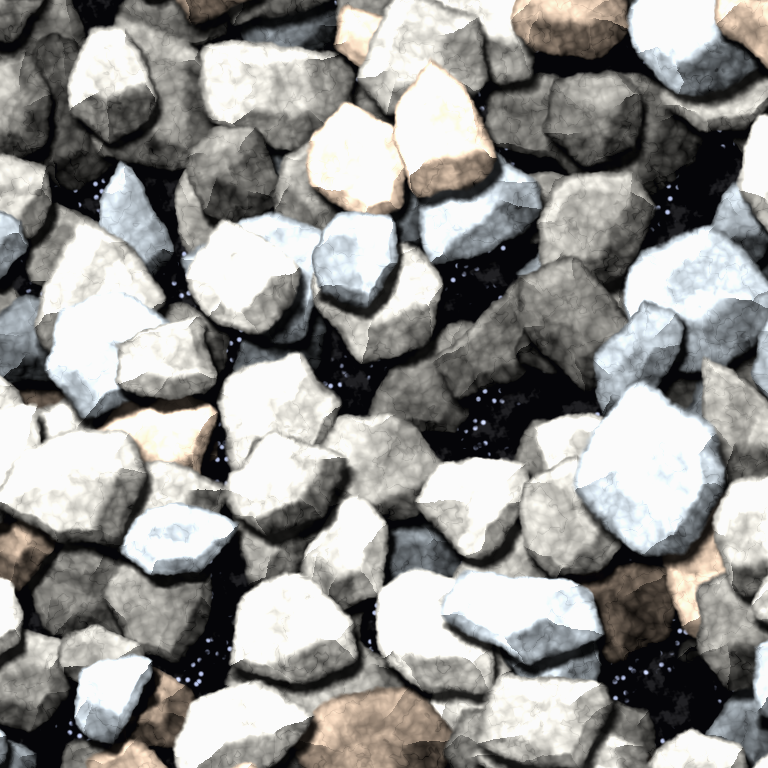
A Shadertoy shader for this texture:

```glsl
// Draws sunlit angular crushed stones lying in glossy black tar.

const vec2  LIGHT = vec2(-0.45, 0.89);     // direction towards the sun
const int   LAYERS = 3;                    // dark bed, middle, bright top
const int   EDGES = 7;                     // sides of each stone
const float CELLS = 6.6;                   // stones across the canvas
const float EDGE_SOFTNESS = 0.03;
const float SHADOW_LENGTH = 0.10;
const float SHADOW_DEPTH = 0.86;
const float ROUGHNESS = 0.030;             // waviness of the outlines
const vec3  PRESENCE = vec3(0.97, 0.94, 0.60);
const vec3  TONE_LOW = vec3(0.27, 0.44, 0.68);
const vec3  TONE_HIGH = vec3(0.58, 0.92, 1.16);
const vec3  TAR = vec3(0.035, 0.035, 0.045);
const vec3  GLINT = vec3(0.68, 0.72, 0.85);
const vec3  NEUTRAL = vec3(1.01, 1.00, 0.965);
const vec3  BROWN = vec3(1.10, 0.98, 0.87);
const vec3  SLATE = vec3(0.95, 1.00, 1.04);

float hash(vec2 p) {
    vec3 q = fract(p.xyx * 0.1031);
    q += dot(q, q.yzx + 33.33);
    return fract((q.x + q.y) * q.z);
}

vec2 hash2(vec2 p) {
    return vec2(hash(p), hash(p + vec2(41.7, 19.3)));
}

// Distance to the nearest scattered point
float cellular(vec2 p) {
    vec2 cell = floor(p);
    float nearest = 4.0;
    for (int j = -1; j <= 1; j++)
    for (int i = -1; i <= 1; i++) {
        vec2 id = cell + vec2(i, j);
        vec2 v = id + hash2(id) - p;
        nearest = min(nearest, dot(v, v));
    }
    return sqrt(nearest);
}

// Layered sines, roughly -1 to 1
float sines(vec2 p) {
    float sum = 0.0, amp = 0.5;
    for (int i = 0; i < 5; i++) {
        sum += amp * sin(p.x + 1.3 * sin(p.y));
        p = mat2(1.2, 1.5, -1.5, 1.2) * p + 1.7;
        amp *= 0.65;
    }
    return sum;
}

// Rounded polygon: x = signed distance, y = height on the bevelled side
vec2 stoneShape(vec2 q, vec2 id, out vec2 facing) {
    float sum = 0.0, bevel = 9.0;
    facing = vec2(0.0);
    for (int i = 0; i < EDGES; i++) {
        vec2 rnd = hash2(id + float(i) * vec2(7.0, 13.0));
        float angle = 6.2832 * (float(i) + 0.85 * rnd.x) / float(EDGES);
        vec2 dir = vec2(cos(angle), sin(angle));
        float gap = mix(0.74, 1.08, rnd.y) - dot(q, dir);
        sum += exp(-18.0 * gap);
        float rise = gap / mix(0.12, 0.70, fract(rnd.x * 7.0 + rnd.y * 5.0));
        if (rise < bevel) { bevel = rise; facing = dir; }
    }
    return vec2(log(sum) / 18.0, bevel);
}

// Mottled, speckled and cracked surface of one stone
vec3 stoneColor(vec2 v, vec2 q, vec2 id, vec2 shape, vec2 facing, float tone) {
    vec2 place = v + 9.0 * hash2(id + 3.1);
    float mottle = sines(place * 8.0);
    float grain = cellular(place * 11.0) - 0.45;
    float crack = 1.0 - smoothstep(0.0, 0.09, abs(sines(place * 5.0 + 20.0)));
    float slope = mix(0.48 * dot(facing, LIGHT) - 0.06, 0.08, smoothstep(0.75, 1.1, shape.y));
    float turn = 6.2832 * hash(id + 8.3);
    float ridge = dot(q, vec2(cos(turn), sin(turn))) + 0.08 * mottle;
    slope += 0.14 * (smoothstep(-0.05, 0.05, ridge) - 0.5);
    float value = tone * (1.0 + slope) * mix(0.6, 1.0, smoothstep(0.0, -0.12, shape.x));
    value += (0.12 * mottle - 0.24 * grain - 0.08 * crack) * mix(0.6, 1.0, tone);
    float kind = hash(id + 5.9);
    vec3 tint = kind < 0.17 ? BROWN : kind > 0.78 ? SLATE : NEUTRAL;
    return max(value, 0.03) * tint;
}

void mainImage(out vec4 fragColor, in vec2 fragCoord) {
    vec2 uv = fragCoord / iResolution.y;
    vec3 color = TAR + 0.12 * smoothstep(0.1, 0.9, sines(uv * 60.0));
    float bare = 1.0;

    // Stones, painted from the bed upwards, each with its shadow
    for (int layer = 0; layer < LAYERS; layer++) {
        vec2 grid = uv * CELLS + float(layer) * vec2(0.37, 0.61);
        vec2 rough = ROUGHNESS * vec2(sines(grid * 6.0), sines(grid.yx * 6.0 + 40.0));
        for (int j = 1; j >= -1; j--)
        for (int i = -1; i <= 1; i++) {
            vec2 cell = floor(grid) + vec2(i, j);
            vec2 id = cell + float(layer + 1) * vec2(57.0, 83.0);
            if (hash(id + 0.7) > PRESENCE[layer]) continue;
            vec2 v = grid + rough - cell - mix(vec2(0.16), vec2(0.84), hash2(id + 1.9));
            if (dot(v, v) > 1.3) continue;

            float turn = 6.2832 * hash(id + 2.3);
            vec2 axis = vec2(cos(turn), sin(turn));
            mat2 toWorld = mat2(axis, vec2(-axis.y, axis.x));
            float reach = mix(0.44, 0.70, hash(id + 4.1));
            vec2 size = reach * vec2(1.0, mix(0.55, 0.98, hash(id + 6.7)));
            vec2 facing;
            vec2 q = v * toWorld / size;
            float shadow = stoneShape((v + LIGHT * SHADOW_LENGTH) * toWorld / size, id, facing).x;
            color *= 1.0 - SHADOW_DEPTH * smoothstep(0.09, -0.06, shadow);

            vec2 shape = stoneShape(q, id, facing);
            if (shape.x > EDGE_SOFTNESS) continue;
            float cover = smoothstep(EDGE_SOFTNESS, -EDGE_SOFTNESS, shape.x);
            float tone = mix(TONE_LOW[layer], TONE_HIGH[layer], hash(id + 7.7));
            color = mix(color, stoneColor(v, q, id, shape, toWorld * facing, tone), cover);
            bare *= 1.0 - cover;
        }
    }

    // Wet glints on the bare tar
    float spark = smoothstep(0.30, 0.08, cellular(uv * 62.0));
    color += GLINT * bare * spark * smoothstep(0.25, 0.75, sines(uv * 34.0 + 11.0));

    color = (color - 0.5) * 1.08 + 0.5;
    fragColor = vec4(clamp(color, vec3(0.02, 0.02, 0.03), vec3(0.985)), 1.0);
}
```
